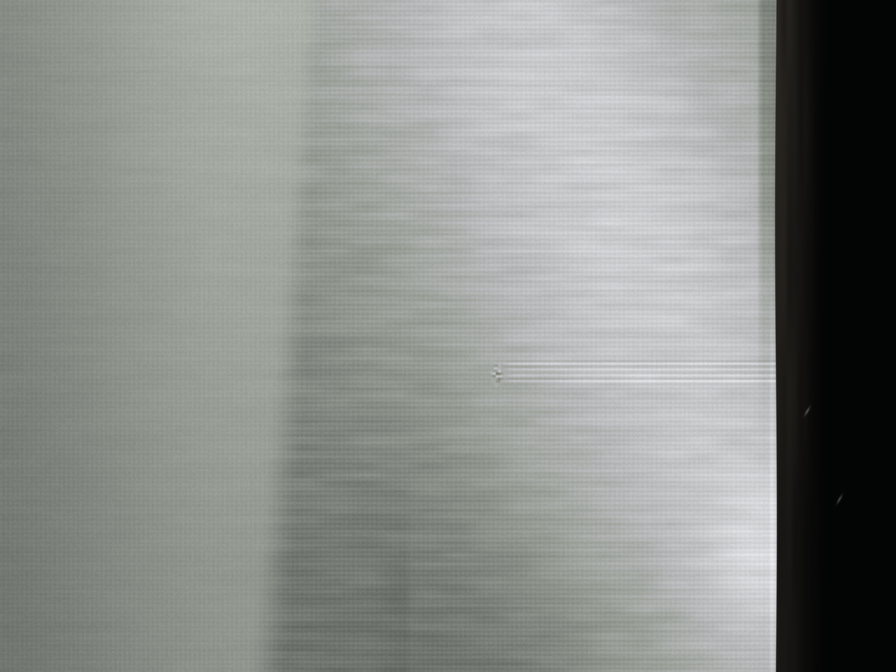
Give the GLSL for this texture, as a Shadertoy shader.

```glsl
// Backlit woven blind with a soft fold, a snagged thread and a dark window frame.

float hash(vec2 p) {
    vec3 q = fract(vec3(p.xyx) * 0.1031);
    q += dot(q, q.yzx + 33.33);
    return fract((q.x + q.y) * q.z);
}

float valueNoise(vec2 p) {
    vec2 i = floor(p), f = fract(p);
    f = f * f * (3.0 - 2.0 * f);
    return mix(mix(hash(i), hash(i + vec2(1, 0)), f.x),
               mix(hash(i + vec2(0, 1)), hash(i + vec2(1, 1)), f.x), f.y);
}

float bell(float d, float width) {
    return exp(-d * d / (width * width));
}

// Brightness of the flat panel left of the fold
float leftPanel(vec2 uv) {
    float rise = smoothstep(-0.05, 0.29, uv.x);
    return mix(mix(0.44, 0.53, uv.y), mix(0.57, 0.69, uv.y), rise);
}

// Brightness of the right panel: a diagonal sheen over a vertical falloff
float rightPanel(vec2 uv) {
    float middle = 4.0 * uv.y * (1.0 - uv.y);
    float center = mix(0.87, 0.58, uv.y) + 0.02 * middle;
    float base = mix(0.43, 0.59, uv.y);
    float sheen = mix(0.27, 0.19, uv.y) + 0.05 * middle;
    float light = base + sheen * bell(uv.x - center, 0.22 + 0.05 * middle);
    light += 0.11 * bell(length((uv - vec2(0.845, 0.18)) * vec2(1.0, 0.5)), 0.06);
    // Faint lower crease
    float crease = smoothstep(0.40, 0.455, uv.x) * (1.0 - smoothstep(0.452, 0.46, uv.x));
    return light - 0.025 * crease * (1.0 - smoothstep(0.1, 0.35, uv.y));
}

// Fine rows and columns of thread, with long horizontal slubs
float weave(vec2 p, float sheenSide) {
    float rows = sin(p.y * 905.0 + 0.8 * valueNoise(p * vec2(12.0, 30.0)));
    float columns = sin(p.x * 905.0);
    float slubs = valueNoise(p * vec2(9.0, 150.0)) + valueNoise(p * vec2(22.0, 75.0)) - 1.0;
    float grain = hash(floor(p * 384.0)) - 0.5;
    return rows * mix(0.007, 0.018, sheenSide) + columns * 0.008
         + slubs * mix(0.012, 0.04, sheenSide) + grain * 0.018;
}

// Pulled threads running from the snag to the frame
float snag(vec2 uv) {
    float light = 0.0;
    float run = smoothstep(0.553, 0.575, uv.x);
    for (int i = 0; i < 4; i++) {
        float y = 0.433 + 0.0085 * float(i);
        float strength = 0.06 + 0.05 * hash(vec2(float(i), 7.0));
        light += run * strength * bell(uv.y - y, 0.0018);
        light -= run * 0.04 * bell(uv.y - y - 0.004, 0.0015);
    }
    float knot = bell(uv.x - 0.555, 0.005) * bell(uv.y - 0.443, 0.013);
    return light + knot * 0.45 * (valueNoise(uv * vec2(330.0, 250.0)) - 0.45);
}

// Dim brown jamb fading into black, with two small scratches
vec3 windowFrame(vec2 uv) {
    float jamb = 1.0 - smoothstep(0.872, 0.925, uv.x);
    float wear = 0.75 + 0.5 * valueNoise(uv * vec2(160.0, 5.0));
    vec3 color = vec3(0.012, 0.015, 0.015);
    color += vec3(0.13, 0.115, 0.10) * jamb * wear * mix(0.55, 1.0, uv.y);
    for (int i = 0; i < 2; i++) {
        vec2 d = uv - mix(vec2(0.901, 0.388), vec2(0.937, 0.257), float(i));
        color += 0.25 * bell(d.x - 0.4 * d.y, 0.0015) * bell(d.y, 0.006);
    }
    return color;
}

void mainImage(out vec4 fragColor, in vec2 fragCoord) {
    vec2 uv = fragCoord / iResolution.xy;
    vec2 p = fragCoord / iResolution.y;

    // Slanted fold, softer toward the bottom
    float foldX = mix(0.300, 0.350, uv.y);
    float softness = mix(0.026, 0.014, uv.y);
    float fold = smoothstep(foldX - softness, foldX + softness, uv.x);
    float light = mix(leftPanel(uv), rightPanel(uv), fold);

    // Shaded hem along the upper right and a thin lit edge below
    float hem = smoothstep(0.843, 0.852, uv.x);
    light -= 0.13 * hem * smoothstep(0.3, 0.75, uv.y);
    light += 0.06 * bell(uv.x - 0.862, 0.003) * (1.0 - smoothstep(0.4, 0.65, uv.y));

    light += weave(p, fold) + snag(uv);

    // Green-grey shade turning to a cool highlight
    vec3 tint = mix(vec3(0.98, 1.015, 0.965), vec3(0.995, 0.998, 1.012),
                    smoothstep(0.58, 0.76, light) * fold);
    vec3 color = light * tint;

    float edge = 0.866 + 0.001 * sin(uv.y * 7.0);
    float pixel = 1.0 / iResolution.x;
    color = mix(color, windowFrame(uv), smoothstep(edge - pixel, edge + pixel, uv.x));
    fragColor = vec4(clamp(color, 0.0, 1.0), 1.0);
}
```
